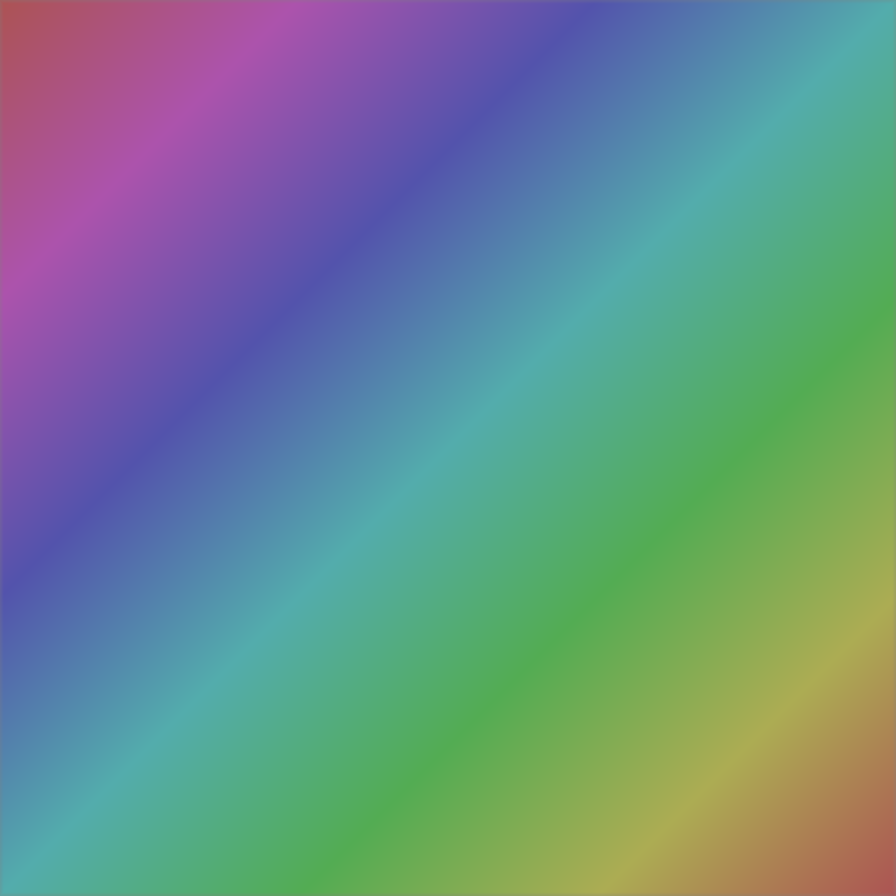
A WebGL 1 fragment shader for this background:

```glsl
precision highp float;
// Muted diagonal rainbow: one full hue turn from the upper left to the lower right corner.

uniform vec2 u_resolution;

#define LIGHTNESS 0.5      // middle grey level of every hue
#define CHROMA 0.175       // swing of each channel around that level
#define HUE_START 1.0      // hue in the upper left corner
#define HUE_TURNS 1.0      // hue turns along the diagonal
#define RIM_WIDTH 0.005    // thin greyer rim, in canvas units
#define RIM_CHROMA 0.75    // share of chroma left at the very rim

// Piecewise linear hue wheel, each channel from -1 to 1
vec3 hueWheel(float hue) {
    vec3 ramp = abs(fract(hue + vec3(0.0, 2.0, 1.0) / 3.0) * 6.0 - 3.0) - 1.0;
    return clamp(ramp, 0.0, 1.0) * 2.0 - 1.0;
}

void main() {
    vec2 uv = gl_FragCoord.xy / u_resolution;

    // Hue falls steadily along the diagonal
    float diagonal = 0.5 * (uv.x + 1.0 - uv.y);
    float hue = HUE_START - HUE_TURNS * diagonal;

    // Chroma fades slightly at the canvas border
    vec2 toBorder = min(uv, 1.0 - uv);
    float inside = smoothstep(0.0, RIM_WIDTH, min(toBorder.x, toBorder.y));
    float chroma = CHROMA * mix(RIM_CHROMA, 1.0, inside);

    gl_FragColor = vec4(LIGHTNESS + chroma * hueWheel(hue), 1.0);
}
```
